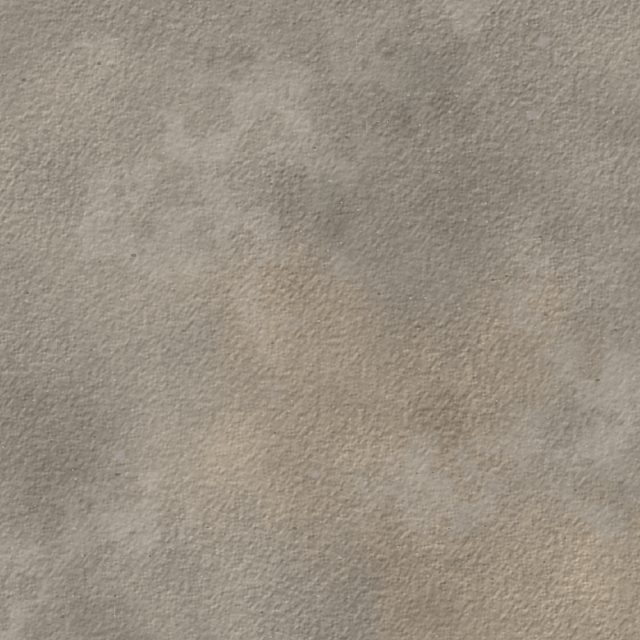
Reproduce this texture procedurally as a Shadertoy shader.

```glsl
// Weathered concrete: a sandy relief lit from the upper left over soft grey-brown
// mottling, with warm stains, pale ragged crusts, smooth spots, chips and pits.
// Everything comes from value noise and cells of randomly chosen flecks.

float hash(vec2 p) {
    vec3 q = fract(p.xyx * 0.1031);
    q += dot(q, q.yzx + 33.33);
    return fract((q.x + q.y) * q.z);
}

float noise(vec2 p) {
    vec2 cell = floor(p), f = fract(p);
    f = f * f * f * (f * (f * 6.0 - 15.0) + 10.0);
    return mix(mix(hash(cell), hash(cell + vec2(1, 0)), f.x),
               mix(hash(cell + vec2(0, 1)), hash(cell + vec2(1, 1)), f.x), f.y);
}

float fbm(vec2 p) {
    float sum = 0.0, weight = 0.5;
    for (int i = 0; i < 5; i++) {
        sum += weight * noise(p);
        p = mat2(1.6, 1.2, -1.2, 1.6) * p + 19.0;
        weight *= 0.5;
    }
    return sum / 0.96875;
}

// Height of the packed sand grains
float sandHeight(vec2 p) {
    vec2 turned = mat2(0.8, 0.6, -0.6, 0.8) * p;
    return 0.58 * noise(p * 140.0 + 7.0) + 0.42 * noise(turned * 250.0 + 31.0);
}

// Mask of scattered ragged ellipses, at most one per cell
float flecks(vec2 p, float cells, float chance, vec2 size, float seed) {
    vec2 id = floor(p * cells) + seed;
    vec2 center = 0.25 + 0.5 * vec2(hash(id + 17.0), hash(id + 141.0));
    vec2 offset = (fract(p * cells) - center) / cells;
    float scale = mix(0.5, 1.0, hash(id + 273.0));
    float radius = length(offset / size) / scale + 0.7 * (noise(p * 110.0 + seed) - 0.5);
    return step(1.0 - chance, hash(id)) * (1.0 - smoothstep(0.7, 1.2, radius));
}

void mainImage(out vec4 fragColor, in vec2 fragCoord) {
    vec2 p = fragCoord / iResolution.y;

    // Broad mottling and darker smudges
    float tone = 1.0 + 0.27 * (fbm(p * 3.2 + 4.0) - 0.5);
    tone += 0.12 * (fbm(p * 11.0 + 53.0) - 0.5);
    tone -= 0.09 * smoothstep(0.58, 0.78, fbm(p * 6.0 + 87.0));

    // Warm stains
    float stain = smoothstep(0.48, 0.72, fbm(p * 2.3 + 121.0));
    vec3 color = mix(vec3(0.587, 0.555, 0.507), vec3(0.635, 0.580, 0.510), stain);

    // Thin pale crusts, broken up at their edges
    float crust = smoothstep(0.54, 0.68, fbm(p * 4.5 + 163.0))
                * smoothstep(0.42, 0.58, fbm(p * 26.0 + 201.0));
    color = mix(color, vec3(0.655, 0.625, 0.580), 0.6 * crust);

    // Sand relief from the slope towards the light
    vec2 lightStep = 0.0011 * vec2(-0.6, 0.8);
    float slope = sandHeight(p - lightStep) - sandHeight(p + lightStep);
    float relief = 0.46 * slope + 0.12 * (sandHeight(p) - 0.5);
    relief *= mix(0.8, 1.2, noise(p * 7.0 + 239.0)) * (1.0 - 0.3 * crust);

    // Smooth worn spots hide most of the grain
    float spot = flecks(p, 9.0, 0.12, vec2(0.011, 0.009), 300.0);
    color = mix(color, vec3(0.645, 0.615, 0.595), 0.75 * spot);
    color *= mix(tone, 1.0, 0.7 * spot) + relief * (1.0 - 0.75 * spot);

    // Pale chips, fine upright scratches and dark pits
    float chips = flecks(p, 65.0, 0.08, vec2(0.0026, 0.0021), 400.0);
    float scratches = flecks(p, 8.0, 0.12, vec2(0.0013, 0.014), 500.0);
    float pits = flecks(p, 36.0, 0.04, vec2(0.0036, 0.0025), 600.0);
    color = mix(color, vec3(0.74, 0.70, 0.64), 0.65 * chips);
    color = mix(color, vec3(0.69, 0.66, 0.61), 0.45 * scratches);
    color = mix(color, vec3(0.38, 0.35, 0.31), 0.55 * pits);

    fragColor = vec4(clamp(color, 0.0, 1.0), 1.0);
}
```
